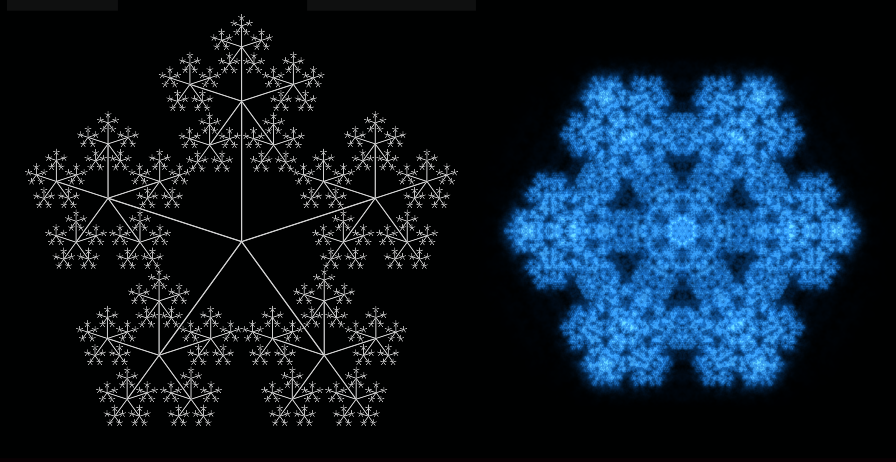
Write a Shadertoy shader that draws this pattern.

```glsl
// A white five-armed branching tree beside a glowing blue six-fold snowflake fractal.

const float TAU = 6.2831853;
const vec3 NAVY = vec3(0.02, 0.17, 0.33);
const vec3 BLUE = vec3(0.09, 0.38, 0.67);
const vec3 SKY = vec3(0.21, 0.59, 0.91);
const vec3 ICE = vec3(0.42, 0.85, 1.0);

// Rotates p into the sector centred on the +x axis
vec2 foldSector(vec2 p, float sectors) {
    float s = TAU / sectors;
    float a = atan(p.y, p.x);
    a -= s * floor(a / s + 0.5);
    return length(p) * vec2(cos(a), sin(a));
}

vec2 hashGradient(vec2 cell) {
    float h = fract(sin(dot(cell, vec2(127.1, 311.7))) * 43758.5);
    return vec2(cos(TAU * h), sin(TAU * h));
}

float gradientNoise(vec2 p) {
    vec2 i = floor(p), f = fract(p);
    vec2 u = f * f * f * (f * (f * 6.0 - 15.0) + 10.0);
    vec2 e = vec2(0.0, 1.0);
    float a = dot(hashGradient(i), f);
    float b = dot(hashGradient(i + e.yx), f - e.yx);
    float c = dot(hashGradient(i + e.xy), f - e.xy);
    float d = dot(hashGradient(i + e.yy), f - e.yy);
    return mix(mix(a, b, u.x), mix(c, d, u.x), u.y);
}

float fbm(vec2 p) {
    float sum = 0.0, amp = 0.6;
    for (int i = 0; i < 3; i++) {
        sum += amp * gradientNoise(p);
        p = p * 2.1 + 7.3;
        amp *= 0.6;
    }
    return sum;
}

// Distance to a tree whose every tip sprouts a smaller star; twigs grow thinner
float treeDistance(vec2 p, float armLength, float ratio, float taper) {
    float d = 1e3;
    p = p.yx;
    for (int level = 0; level < 5; level++) {
        p = foldSector(p, 5.0);
        float arm = length(p - vec2(clamp(p.x, 0.0, armLength), 0.0));
        d = min(d, arm + taper * float(level));
        p.x -= armLength;
        armLength *= ratio;
    }
    return d;
}

// Summed glow of nested, overlapping flakes: one centre and six lobes per level
float flakeDensity(vec2 p, float zoom) {
    float density = 0.0, weight = 0.32;
    float offset = 1.0 - 1.0 / zoom;
    for (int level = 0; level < 5; level++) {
        p = foldSector(p, 6.0);
        p.x -= p.x > 0.5 * offset ? offset : 0.0;
        p *= zoom;
        density += weight * exp(-1.7 * dot(p, p));
        weight *= 0.82;
    }
    return density;
}

vec3 glowRamp(float d) {
    vec3 c = mix(vec3(0.0), NAVY, smoothstep(0.02, 0.32, d));
    c = mix(c, BLUE, smoothstep(0.25, 0.6, d));
    c = mix(c, SKY, smoothstep(0.55, 0.85, d));
    return mix(c, ICE, smoothstep(0.85, 1.2, d));
}

vec3 snowflake(vec2 p) {
    float r = length(p);
    vec2 sector = foldSector(p, 6.0);
    sector.y = abs(sector.y);
    float grain = fbm(sector * 24.0);
    float density = flakeDensity(p, 2.65) * mix(0.72, 0.95, smoothstep(0.35, 0.8, r));
    // Soft body that fills the gaps between inner lobes
    density += 0.13 * smoothstep(0.8, 0.45, r);
    density *= 1.0 + 1.1 * grain;
    // Bright tips and a faint cloud around the flake
    vec2 tip = sector - vec2(0.86, 0.0);
    density += 0.14 * exp(-70.0 * dot(tip, tip));
    float cloud = smoothstep(1.25, 0.6, r) * smoothstep(1.0, 0.94, abs(p.y));
    float wisps = max(0.0, 0.5 + 1.6 * fbm(sector * 13.0 + 4.0));
    return glowRamp(density) + vec3(0.002, 0.04, 0.09) * cloud * wisps;
}

float band(float x, float lo, float hi, float px) {
    return smoothstep(lo - px, lo + px, x) * smoothstep(hi + px, hi - px, x);
}

void mainImage(out vec4 fragColor, in vec2 fragCoord) {
    vec2 uv = fragCoord / iResolution.y;
    float px = 0.5 / iResolution.y;
    vec3 color = vec3(0.0, 0.002, 0.003);

    // Snowflake on the right
    color += snowflake((uv - vec2(1.477, 0.5)) / 0.388);

    // Tree on the left
    float d = treeDistance(uv - vec2(0.523, 0.477), 0.304, 0.387, 0.0002);
    float halfWidth = 0.0015;
    float line = 1.0 - smoothstep(halfWidth - px, halfWidth + px, d);
    color = mix(color, vec3(0.82), line);

    // Dim strips along the top and bottom edges
    float strip = band(uv.x, 0.015, 1.03, px) * (1.0 - band(uv.x, 0.255, 0.665, px));
    color += 0.06 * strip * smoothstep(0.977 - px, 0.977 + px, uv.y);
    color += vec3(0.035, 0.0, 0.01) * smoothstep(0.008 + px, 0.008 - px, uv.y);

    fragColor = vec4(color, 1.0);
}
```
